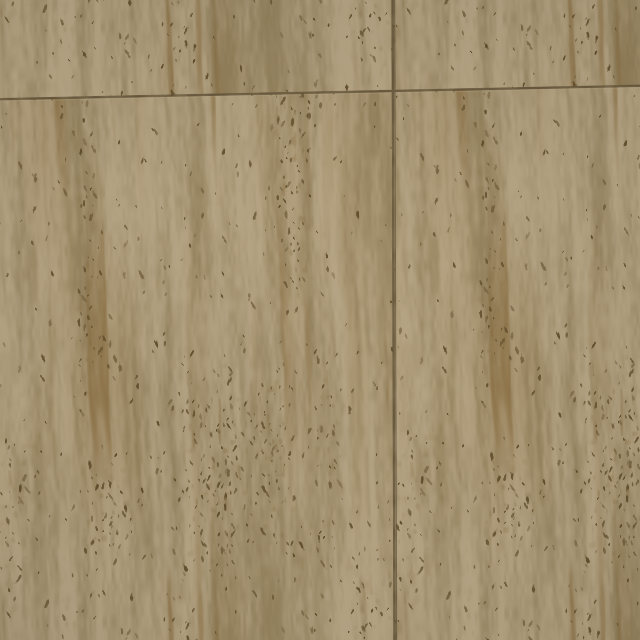
A three.js fragment shader for this texture:

```glsl
// Vein-cut travertine wall: pitted stone slabs with vertical streaks and thin joints.
#define SLAB_SIZE vec2(0.628, 0.93)
#define JOINT_CORNER vec2(0.6175, 0.845)
#define JOINT_SLOPE vec2(-0.003, 0.021)
#define JOINT_HALF_WIDTH vec2(0.0030, 0.0018)
#define VEIN_LEAN 0.035
#define PIT_GRID vec2(95.0, 64.0)
#define LIGHT_STONE vec3(0.705, 0.638, 0.512)
#define DARK_STONE vec3(0.575, 0.505, 0.365)
#define OCHRE vec3(0.500, 0.385, 0.205)
#define PIT_COLOR vec3(0.370, 0.295, 0.165)
#define JOINT_COLOR vec3(0.395, 0.335, 0.230)

varying vec2 vUv;

float hash(vec2 p) {
  vec3 h = fract(vec3(p.xyx) * 0.1031);
  h += dot(h, h.yzx + 33.33);
  return fract((h.x + h.y) * h.z);
}

float noise(vec2 p) {
  vec2 i = floor(p);
  vec2 f = fract(p);
  f = f * f * (3.0 - 2.0 * f);
  float low = mix(hash(i), hash(i + vec2(1.0, 0.0)), f.x);
  float high = mix(hash(i + vec2(0.0, 1.0)), hash(i + vec2(1.0, 1.0)), f.x);
  return mix(low, high, f.y);
}

// Chance of pits: dense along some veins, sparse elsewhere
float pitDensity(vec2 p) {
  float band = noise(p * vec2(24.0, 2.8) + 71.0);
  float patch_ = noise(p * vec2(9.0, 7.0) + 13.0);
  return 0.08 + 0.62 * smoothstep(0.35, 0.85, band) * smoothstep(0.1, 0.7, patch_);
}

// Small tilted, ragged holes scattered on a jittered grid
float pits(vec2 p) {
  vec2 home = floor(p * PIT_GRID);
  float ragged = noise(p * vec2(420.0, 260.0)) - 0.5;
  float cover = 0.0;
  for (int y = -1; y <= 1; y++) {
    for (int x = -1; x <= 1; x++) {
      vec2 cell = home + vec2(float(x), float(y)) + 40.0;
      vec2 jitter = vec2(hash(cell), hash(cell + 17.3));
      vec2 center = (cell - 40.0 + jitter) / PIT_GRID;
      float present = step(hash(cell + 51.7), pitDensity(center));
      float size = hash(cell + 83.1);
      vec2 d = p - center;
      d.x += d.y * (hash(cell + 29.9) - 0.5) * 1.2;
      vec2 radius = mix(vec2(0.0011, 0.0020), vec2(0.0025, 0.0062), size * size);
      float edge = length(d / radius) + ragged * 0.9;
      float depth = mix(0.35, 0.95, hash(cell + 7.7));
      cover = max(cover, present * depth * (1.0 - smoothstep(0.55, 1.35, edge)));
    }
  }
  return cover;
}

vec3 stone(vec2 q) {
  // Coordinates that follow the leaning, slightly wavy veins
  float sway = 0.010 * (noise(q * vec2(7.0, 4.0) + 5.0) - 0.5)
             + 0.003 * (noise(q * vec2(20.0, 18.0)) - 0.5);
  vec2 p = vec2(q.x + VEIN_LEAN * q.y + sway, q.y);

  // Layered tone from broad bands to fine grain
  float tone = 0.28 * noise(p * vec2(16.0, 1.3) + 3.0)
             + 0.32 * noise(p * vec2(48.0, 2.6) + 19.0)
             + 0.24 * noise(p * vec2(125.0, 9.0) + 37.0)
             + 0.16 * noise(p * vec2(240.0, 55.0));
  vec3 color = mix(DARK_STONE, LIGHT_STONE, smoothstep(0.18, 0.74, tone));

  // Ochre bands and narrow rusty veins
  float region = smoothstep(0.25, 0.75, noise(p * vec2(10.0, 1.8) + 47.0));
  float band = smoothstep(0.45, 0.95, noise(p * vec2(36.0, 2.2) + 61.0));
  float vein = smoothstep(0.66, 0.96, noise(p * vec2(82.0, 2.0) + 97.0));
  float broken = 0.55 + 0.45 * noise(p * vec2(150.0, 24.0) + 9.0);
  color = mix(color, OCHRE, broken * (0.30 * band * region + 0.55 * vein * (0.3 + 0.7 * region)));

  // Faint short flecks, then open pits
  float fleck = smoothstep(0.70, 0.95, noise(p * vec2(170.0, 75.0) + 23.0));
  color = mix(color, OCHRE, 0.40 * fleck * pitDensity(p));
  return mix(color, PIT_COLOR, pits(p));
}

void main() {
  // Slab grid, skewed a little; every slab carries the same stone
  vec2 wall = vUv - JOINT_CORNER - JOINT_SLOPE * vUv.yx;
  vec2 local = mod(wall, SLAB_SIZE);
  vec3 color = stone(local);

  // Joints: dark groove with a softly worn, paler lip
  vec2 offset = mod(wall + 0.5 * SLAB_SIZE, SLAB_SIZE) - 0.5 * SLAB_SIZE;
  vec2 groove = 1.0 - smoothstep(JOINT_HALF_WIDTH - 0.0010, JOINT_HALF_WIDTH + 0.0010, abs(offset));
  vec2 lip = 1.0 - smoothstep(vec2(0.0), vec2(0.0014), abs(offset - vec2(0.0012, -0.0032)));
  float wear = 0.72 + 0.28 * noise(vUv * 60.0);
  color = mix(color, LIGHT_STONE, 0.30 * max(lip.x, lip.y));
  color = mix(color, JOINT_COLOR, wear * max(groove.x * (1.0 - 0.35 * lip.x), groove.y));

  // Gentle uneven light over the wall
  float light = 1.0 - 0.10 * dot(vUv - 0.5, vUv - 0.5) + 0.03 * (noise(vUv * 3.0) - 0.5);
  gl_FragColor = vec4(color * light, 1.0);
}
```
